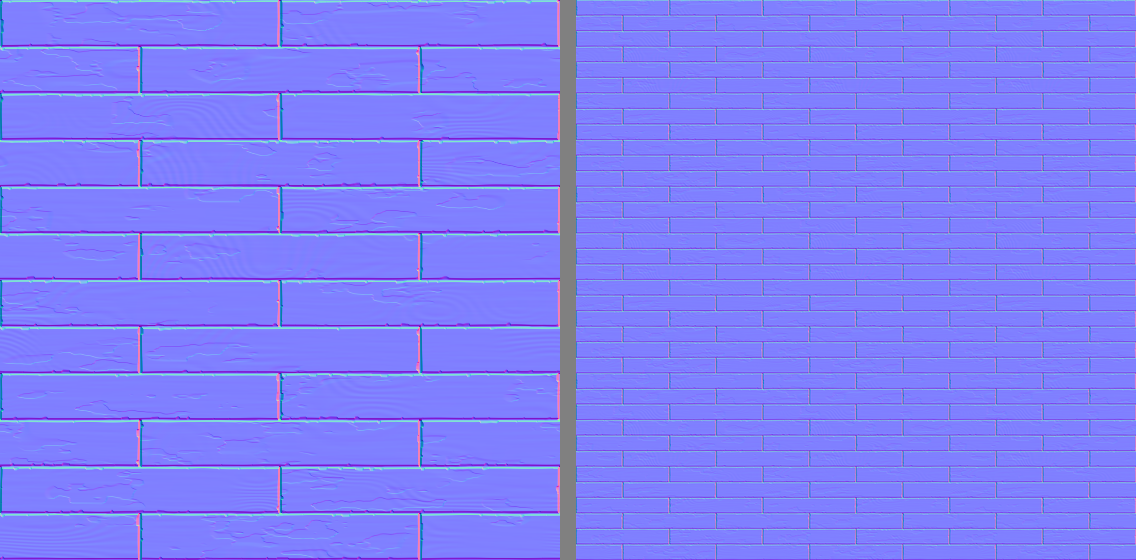
Left: one tile. Right: repeated 3 by 3.
Write a WebGL 1 fragment shader that draws this texture map.

```glsl
precision highp float;
// Tangent-space normal map of worn wooden planks laid in a half-offset bond.
// A height field (bevelled joints, wood grain, flaked patches) is differentiated
// numerically, and the resulting normal is packed into RGB.

uniform vec2 u_resolution;

#define COLS 2.0            // planks across
#define ROWS 12.0           // planks down
#define GAP 0.0006          // half width of the flat joint floor
#define BEVEL 0.0032        // typical width of a plank edge
#define SIDE_DEPTH 0.0036   // drop at the long edges
#define END_DEPTH 0.0085    // drop at the short edges
#define GRAIN 0.00013       // height of the straight fibres
#define RINGS 0.00010       // height of the arched growth rings
#define FLAKE 0.00055       // height of the flaked patches
#define FLAKE_COVER 0.56    // lower values give more flakes

float hash(vec2 p) {
  vec3 v = fract(vec3(p.xyx) * 0.1031);
  v += dot(v, v.yzx + 33.33);
  return fract((v.x + v.y) * v.z);
}

float noise(vec2 p) {
  vec2 cell = floor(p);
  vec2 f = fract(p);
  f = f * f * (3.0 - 2.0 * f);
  float low = mix(hash(cell), hash(cell + vec2(1.0, 0.0)), f.x);
  float high = mix(hash(cell + vec2(0.0, 1.0)), hash(cell + 1.0), f.x);
  return mix(low, high, f.y);
}

float fbm(vec2 p) {
  float sum = 0.0;
  float weight = 0.57;
  for (int i = 0; i < 3; i++) {
    sum += weight * noise(p);
    p = p * 2.1 + 11.7;
    weight *= 0.5;
  }
  return sum;
}

// Rises from 0 in the joint to 1 on the plank; the width varies along the edge.
float wornEdge(float dist, float along, float seed) {
  float drift = noise(vec2(along * 22.0, seed));
  float chip = smoothstep(0.72, 0.95, noise(vec2(along * 110.0, seed + 5.0)));
  float width = BEVEL * (0.7 + 0.6 * drift + 1.1 * chip);
  float inset = GAP + 0.0009 * (noise(vec2(along * 14.0, seed + 9.0)) - 0.4);
  return smoothstep(inset, inset + width, dist);
}

// Fibres, rings and flakes, in coordinates local to one plank.
float woodSurface(vec2 q, vec2 seed) {
  float bend = 0.006 * noise(q * vec2(9.0, 12.0) + seed);
  float y = q.y + bend;
  float fibres = noise(vec2(q.x * 7.0, y * 150.0) + seed)
               + 0.6 * noise(vec2(q.x * 16.0, y * 260.0) + seed.yx);
  float h = GRAIN * fibres;

  float ringMask = smoothstep(0.42, 0.8, noise(q * vec2(6.0, 10.0) + seed.yx + 4.0));
  float field = noise(q * vec2(7.0, 15.0) + seed + 21.0);
  h += RINGS * ringMask * sin(field * 55.0 + q.y * 260.0);

  float patchMask = smoothstep(FLAKE_COVER, FLAKE_COVER + 0.12,
                               noise(q * vec2(9.0, 26.0) + seed + 37.0));
  float flakes = fbm(q * vec2(17.0, 62.0) + seed.yx + 53.0);
  h -= FLAKE * patchMask * smoothstep(0.52, 0.58, flakes);
  return h;
}

float height(vec2 p) {
  // Locate the plank; wrapped ids make opposite canvas borders agree.
  float row = floor(p.y * ROWS);
  float u = p.x * COLS - 0.5 * mod(row + 1.0, 2.0);
  vec2 id = mod(vec2(floor(u), row), vec2(COLS, ROWS));
  vec2 size = 1.0 / vec2(COLS, ROWS);
  vec2 q = vec2(fract(u), fract(p.y * ROWS)) * size;
  vec2 seed = 90.0 * vec2(hash(id + 3.0), hash(id + 51.0));

  // Four independently worn edges.
  float bottom = wornEdge(q.y, q.x, seed.x);
  float top = wornEdge(size.y - q.y, q.x, seed.x + 20.0);
  float left = wornEdge(q.x, q.y, seed.y + 40.0);
  float right = wornEdge(size.x - q.x, q.y, seed.y + 60.0);
  float sides = (min(bottom, top) - 1.0) * SIDE_DEPTH;
  float ends = (min(left, right) - 1.0) * END_DEPTH;

  return min(sides, ends) + woodSurface(q, seed);
}

void main() {
  vec2 uv = gl_FragCoord.xy / u_resolution;

  // Central differences, never narrower than one pixel.
  float e = max(0.0007, 0.5 / u_resolution.x);
  float dx = height(uv + vec2(e, 0.0)) - height(uv - vec2(e, 0.0));
  float dy = height(uv + vec2(0.0, e)) - height(uv - vec2(0.0, e));
  vec3 normal = normalize(vec3(-vec2(dx, dy) / (2.0 * e), 1.0));

  gl_FragColor = vec4(normal * 0.5 + 0.5, 1.0);
}
```
